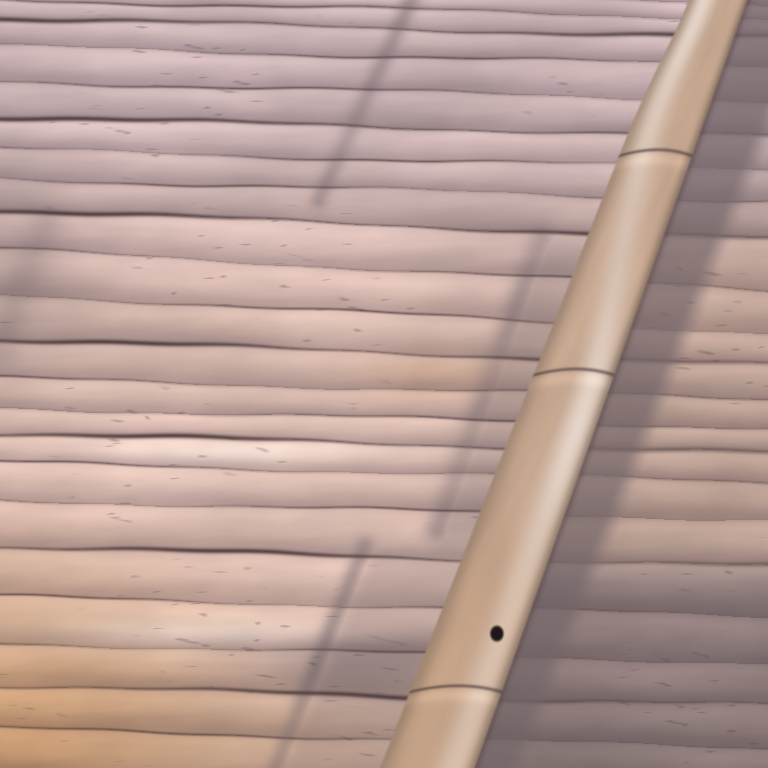
This texture is drawn by a WebGL 1 fragment shader. Its source:

```glsl
precision highp float;
// A wall of flattened bamboo slats crossed by one round, jointed cane.
// A loop lays sloping seams with sine-varied spacing; soft strokes add stains
// and shadow, and layered sines with cellular flecks give the grain.
uniform vec2 u_resolution;
const vec3 MAUVE = vec3(0.765, 0.675, 0.68), CREAM = vec3(0.80, 0.69, 0.65);
const vec3 STRAW = vec3(0.79, 0.66, 0.57), AMBER = vec3(0.76, 0.58, 0.42);
const vec3 TAN = vec3(0.70, 0.60, 0.555), DUSK = vec3(0.52, 0.455, 0.45);
const vec3 SHADOW = vec3(0.45, 0.395, 0.41), CRACK = vec3(0.30, 0.23, 0.235);
const vec3 CANE = vec3(0.77, 0.65, 0.56), GLOSS = vec3(0.91, 0.85, 0.81);
const float SEAM_STEP = 0.0475;
const float SEAM_WIDTH = 0.0025;
const vec2 HOLE = vec2(0.647, 0.825);

float hash(vec2 p) { return fract(sin(dot(p, vec2(127.1, 311.7))) * 4375.85); }
float bell(float d, float w) { return exp(-d * d / (w * w)); }
float spot(vec2 p, vec2 c, vec2 r) { return bell(p.x - c.x, r.x) * bell(p.y - c.y, r.y); }

// Soft stroke along a segment.
float stroke(vec2 p, vec2 a, vec2 b, float w) {
  vec2 ab = b - a;
  float t = clamp(dot(p - a, ab) / dot(ab, ab), 0.0, 1.0);
  return bell(length(p - a - ab * t), w);
}
// Layered, warped sines.
float waves(vec2 p) {
  float sum = 0.0, amp = 0.5;
  for (int i = 0; i < 4; i++) {
    sum += amp * sin(p.x + 1.7 * sin(p.y)) * sin(p.y + 1.3 * sin(p.x * 0.7));
    p = mat2(1.6, 0.9, -0.9, 1.6) * p + 2.3;
    amp *= 0.55;
  }
  return sum;
}
// Distance to the nearest scattered cell point.
float cells(vec2 p) {
  float best = 1.0;
  for (int k = 0; k < 9; k++) {
    float n = float(k);
    vec2 c = floor(p) + vec2(mod(n, 3.0), floor((n + 0.5) / 3.0)) - 1.0;
    best = min(best, length(c + vec2(hash(c), hash(c + 7.3)) - p));
  }
  return best;
}
// Depth of seam i below the top edge at position x.
float seam(float i, float x) {
  float a = 0.15708 * i;
  float y = 0.0064 + SEAM_STEP * i - 0.065 * sin(a) - 0.018 * sin(3.0 * a);
  y -= 0.0117 * cos(0.945 * (i - 7.6));
  float slope = 0.026 + 0.03 * bell(y - 0.35, 0.08);
  return y + slope * x + 0.0025 * sin(9.0 * x + i * 2.1) + 0.0008 * sin(37.0 * x + i * 5.0);
}

vec3 slats(vec2 p, float behind) {
  float grain = waves(p * vec2(14.0, 75.0));
  float mottle = waves(p * vec2(8.0, 13.0) + 4.0);
  // Broad colour regions.
  vec3 col = mix(MAUVE, CREAM, smoothstep(0.1, 0.45, p.y));
  col = mix(col, STRAW, 0.8 * smoothstep(0.55, 0.85, p.y - 0.4 * p.x));
  col = mix(col, AMBER, 0.85 * spot(p, vec2(0.0, 0.98), vec2(0.25, 0.16)));
  col = mix(col, AMBER, 0.3 * spot(p, vec2(0.56, 0.49), vec2(0.1, 0.03)));
  col = mix(col, DUSK, 0.4 * spot(p, vec2(0.0, 0.36), vec2(0.1, 0.13)));
  col = mix(col, mix(MAUVE * 0.89, TAN, smoothstep(0.2, 0.38, p.y)), behind);
  col = mix(col, DUSK, 0.95 * behind * smoothstep(0.71, 0.77, p.y));
  col = mix(col, DUSK, 0.8 * spot(p, vec2(0.48, 0.865), vec2(0.17, 0.04)));
  col = mix(col, GLOSS, 0.6 * spot(p, vec2(0.3, 0.59), vec2(0.2, 0.015)));
  col = mix(col, GLOSS, 0.55 * spot(p, vec2(0.26, 0.825), vec2(0.2, 0.02)));
  // Seams, and the slat enclosing this point.
  float top = -1.0, bottom = 2.0, id = 0.0, dark = 0.0;
  for (int k = -2; k < 24; k++) {
    float i = float(k);
    float s = seam(i, p.x);
    if (s <= p.y) { top = s; id = i; } else { bottom = min(bottom, s); }
    float strong = 1.0 - step(0.5, abs(mod(i, 3.0) - 1.0));
    float fade = 0.5 + 0.5 * sin(p.x * (5.0 + 5.0 * hash(vec2(i, 3.0))) + i * 1.9);
    float force = mix(0.15 + 0.45 * fade, 0.4 + 0.5 * fade, strong) * (1.0 - 0.5 * behind);
    dark = max(dark, force * bell(p.y - s, SEAM_WIDTH * (0.75 + 0.6 * strong * fade)));
  }
  float t = clamp((p.y - top) / (bottom - top), 0.0, 1.0);
  float low = smoothstep(0.4, 1.0, t);
  float shade = 1.03 + 0.09 * (hash(vec2(id, 1.0)) - 0.5) + 0.055 * bell(t - 0.2, 0.18);
  col *= (shade + 0.04 * grain + 0.075 * mottle) * mix(vec3(1.0), vec3(0.84, 0.83, 0.85), low);
  // Diagonal stains, then dim strips between them and the cane.
  float stain = 0.45 * stroke(p, vec2(0.545, -0.02), vec2(0.415, 0.26), 0.012);
  stain = max(stain, 0.5 * stroke(p, vec2(0.705, 0.31), vec2(0.57, 0.69), 0.018));
  stain = max(stain, 0.45 * stroke(p, vec2(0.475, 0.71), vec2(0.35, 1.02), 0.012));
  stain = max(stain, 0.25 * stroke(p, vec2(0.06, 0.29), vec2(0.0, 0.45), 0.025));
  float strip = smoothstep(-0.02, 0.02, p.x - 0.815 + 0.355 * p.y);
  strip *= smoothstep(0.29, 0.33, p.y) * (1.0 - smoothstep(0.68, 0.74, p.y));
  float lower = smoothstep(-0.01, 0.03, p.x - 0.761 + 0.403 * p.y) * smoothstep(0.7, 0.74, p.y);
  stain = max(stain, (0.38 * strip + 0.25 * lower) * (1.0 - behind));
  col = mix(col, SHADOW, stain * (0.95 + 0.5 * mottle));
  float fleck = 1.0 - smoothstep(0.02, 0.13, cells(p * vec2(13.0, 50.0) + 0.5 * grain));
  col = mix(col, CRACK, 0.25 * fleck * smoothstep(0.0, 0.35, mottle));
  return mix(col, CRACK, dark);
}
// Cane surface; u runs from 0 to 1 across it.
vec3 cane(vec2 p, float u) {
  vec3 col = CANE * (1.0 + 0.04 * waves(vec2(u * 7.0, p.y * 14.0)));
  col = mix(col, AMBER, 0.2 * smoothstep(0.5, 0.85, p.y));
  float ridge = mix(0.25, 0.78, smoothstep(0.1, 0.55, p.y));
  float shine = 0.5 + 0.4 * bell(p.y - 0.56, 0.12) + 0.4 * bell(p.y, 0.16);
  col = mix(col, GLOSS, min(shine, 0.95) * bell(u - ridge, 0.2));
  col *= 1.0 - 0.18 * bell(u, 0.14) - 0.25 * bell(u - 1.0, 0.08);
  for (int i = 0; i < 3; i++) {
    float n = float(i);
    float d = p.y - 0.195 - 0.222 * n - 0.0635 * n * n - 0.008 * pow(abs(2.0 * u - 1.0), 2.0);
    col = mix(col * (1.0 + 0.08 * bell(d - 0.012, 0.008)), CRACK, 0.6 * bell(d, 0.0025));
  }
  return mix(CRACK * 0.4, col, smoothstep(0.006, 0.011, length((p - HOLE) * vec2(1.0, 0.85))));
}
void main() {
  vec2 p = gl_FragCoord.xy / u_resolution;
  p.y = 1.0 - p.y;
  float left = 0.885 - 0.39 * p.y + 0.012 * bell(p.y, 0.1), right = 0.973 - 0.355 * p.y;
  float behind = smoothstep(left, right, p.x);
  float reach = p.x - right - mix(0.09, 0.055, p.y);
  vec3 col = slats(p, behind);
  col = mix(col, SHADOW, 0.68 * behind * (1.0 - smoothstep(-0.018, 0.016, reach)));
  col = mix(col, CRACK, 0.4 * behind * bell(p.x - right, 0.006));
  float inside = min(p.x - left, right - p.x);
  col = mix(col, cane(p, (p.x - left) / (right - left)), smoothstep(-0.0025, 0.0025, inside));
  gl_FragColor = vec4(clamp(col, 0.0, 1.0), 1.0);
}
```
